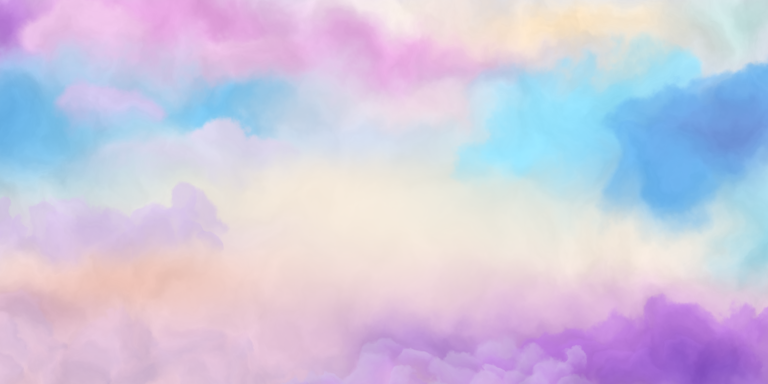
Give the GLSL for this background, as a Shadertoy shader.

```glsl
// Pastel sky: soft glows of blue, cream and pink above banks of billowing violet cloud.
#define WARP 0.16         // raggedness of cloud outlines
#define GLOW_WARP 0.07    // raggedness of soft colour areas
#define DETAIL 7.0        // base frequency of the noise
#define MOTTLE 0.13       // tonal variation inside the clouds
#define PUFFS 20          // billows in each bank

const vec3 CREAM = vec3(0.97, 0.92, 0.86);
const vec3 PEARL = vec3(0.86, 0.83, 0.92);
const vec3 PINK = vec3(0.90, 0.64, 0.88);
const vec3 ROSE = vec3(0.92, 0.77, 0.90);
const vec3 MAUVE = vec3(0.78, 0.70, 0.86);
const vec3 CYAN = vec3(0.52, 0.83, 0.93);
const vec3 AZURE = vec3(0.38, 0.68, 0.91);
const vec3 VIOLET = vec3(0.70, 0.44, 0.84);

float hash(vec2 p) {
    vec3 q = fract(p.xyx * vec3(0.1031, 0.103, 0.0973));
    q += dot(q, q.yzx + 33.33);
    return fract((q.x + q.y) * q.z);
}

float noise(vec2 p) {
    vec2 i = floor(p), f = fract(p);
    f = f * f * (3.0 - 2.0 * f);
    return mix(mix(hash(i), hash(i + vec2(1, 0)), f.x),
               mix(hash(i + vec2(0, 1)), hash(i + vec2(1, 1)), f.x), f.y);
}

float fbm(vec2 p) {
    float sum = 0.0, amp = 0.5;
    for (int i = 0; i < 6; i++) {
        sum += amp * noise(p);
        p = mat2(1.6, 1.2, -1.2, 1.6) * p + 7.3;
        amp *= 0.53;
    }
    return sum;
}

// Elliptical area of colour with a gaussian falloff
void glow(inout vec3 col, vec2 p, vec2 centre, vec2 radius, vec3 tint, float strength) {
    vec2 d = (p - centre) / radius;
    col = mix(col, tint, strength * exp(-dot(d, d)));
}

// Elliptical cloud: defined upper rim, dissolving underside
void cloud(inout vec3 col, vec2 p, vec2 centre, vec2 radius, vec3 tint, float strength) {
    vec2 d = (p - centre) / radius;
    float rim = 1.0 - smoothstep(0.7, 1.05, length(d));
    col = mix(col, tint, strength * rim * smoothstep(-1.0, 0.3, d.y));
}

// Row of overlapping billows from x = span.x to span.y, painted back to front
void bank(inout vec3 col, vec2 p, vec2 span, vec2 heights, float size, vec3 lit, vec3 shade, float seed) {
    for (int i = 0; i < PUFFS; i++) {
        float k = float(i), depth = k / float(PUFFS);
        float t = fract(k * 0.618 + seed);
        float r = size * mix(0.5, 1.3, hash(vec2(k, seed * 91.0)));
        float y = mix(heights.x, heights.y, t) - depth * size * 1.5;
        vec2 d = (p - vec2(mix(span.x, span.y, t), y)) / r;
        float body = (1.0 - smoothstep(0.75, 1.0, length(d))) * smoothstep(-0.9, 0.6, d.y);
        col = mix(col, mix(shade, lit, smoothstep(-0.6, 0.9, d.y - 0.3 * d.x)), 0.6 * body);
    }
}

void mainImage(out vec4 fragColor, in vec2 fragCoord) {
    vec2 p = fragCoord / iResolution.xy * vec2(2.0, 1.0);
    vec2 n = vec2(fbm(p * DETAIL), fbm(p * DETAIL + 31.7)) - 0.5;
    vec2 g = p + GLOW_WARP * n, q = p + WARP * n;

    // Cream centre between a pale upper sky and a rosy lower haze
    vec3 col = mix(vec3(0.91, 0.78, 0.85), CREAM, smoothstep(0.1, 0.42, p.y));
    col = mix(col, vec3(0.87, 0.88, 0.92), smoothstep(0.5, 0.8, p.y));

    // Blue openings on the left
    glow(col, g, vec2(0.08, 0.67), vec2(0.38, 0.19), vec3(0.47, 0.76, 0.92), 0.95);
    glow(col, g, vec2(0.0, 0.7), vec2(0.12, 0.14), AZURE, 0.7);
    glow(col, q, vec2(0.58, 0.73), vec2(0.19, 0.08), vec3(0.42, 0.76, 0.94), 0.9);
    glow(col, g, vec2(0.95, 0.66), vec2(0.26, 0.07), vec3(0.78, 0.84, 0.95), 0.75);
    cloud(col, q, vec2(0.29, 0.72), vec2(0.14, 0.09), MAUVE + 0.06, 0.8);
    cloud(col, q, vec2(0.62, 0.63), vec2(0.15, 0.07), PEARL, 0.9);
    glow(col, q, vec2(0.45, 0.58), vec2(0.2, 0.04), PEARL, 0.8);

    // Cyan and deep blue masses on the right
    glow(col, g, vec2(1.5, 0.65), vec2(0.34, 0.22), vec3(0.68, 0.87, 0.91), 0.9);
    bank(col, q, vec2(1.25, 1.7), vec2(0.74, 0.77), 0.12, CYAN + 0.05, CYAN + 0.09, 0.29);
    glow(col, g, vec2(1.78, 0.56), vec2(0.24, 0.12), AZURE, 0.85);
    bank(col, q, vec2(1.69, 2.05), vec2(0.63, 0.8), 0.12, AZURE + 0.04, AZURE, 0.53);
    glow(col, q, vec2(1.91, 0.66), vec2(0.15, 0.1), vec3(0.48, 0.58, 0.86), 0.75);
    glow(col, q, vec2(2.0, 0.4), vec2(0.14, 0.12), CYAN, 0.8);
    glow(col, q, vec2(1.62, 0.37), vec2(0.25, 0.07), CREAM, 0.7);

    // Pink, white and apricot canopy along the top
    glow(col, q, vec2(0.35, 0.96), vec2(0.55, 0.11), PINK, 0.95);
    glow(col, q, vec2(0.0, 0.94), vec2(0.12, 0.09), VIOLET, 0.8);
    cloud(col, q, vec2(0.21, 0.91), vec2(0.18, 0.09), ROSE, 0.8);
    glow(col, q, vec2(0.57, 0.98), vec2(0.16, 0.05), PINK - 0.04, 0.8);
    glow(col, q, vec2(1.07, 0.75), vec2(0.2, 0.07), vec3(0.96, 0.89, 0.92), 0.9);
    cloud(col, q, vec2(0.66, 0.85), vec2(0.17, 0.11), ROSE, 0.85);
    glow(col, q, vec2(1.03, 0.87), vec2(0.32, 0.08), PINK, 0.95);
    glow(col, q, vec2(1.03, 0.99), vec2(0.17, 0.06), vec3(0.99, 0.96, 0.94), 0.95);
    glow(col, q, vec2(1.48, 0.94), vec2(0.32, 0.08), vec3(0.98, 0.89, 0.76), 0.95);
    glow(col, q, vec2(1.96, 0.95), vec2(0.18, 0.08), vec3(0.73, 0.87, 0.86), 0.8);

    // Mauve and peach haze on the lower left
    bank(col, q, vec2(-0.05, 0.58), vec2(0.43, 0.44), 0.06, MAUVE + 0.06, MAUVE + 0.03, 0.83);
    glow(col, g, vec2(0.2, 0.38), vec2(0.42, 0.07), MAUVE + 0.04, 0.75);
    glow(col, g, vec2(0.33, 0.27), vec2(0.32, 0.08), vec3(0.93, 0.75, 0.70), 0.85);
    glow(col, g, vec2(0.06, 0.2), vec2(0.17, 0.05), vec3(0.77, 0.6, 0.69), 0.75);

    // Violet glow under the lower right
    glow(col, q, vec2(1.55, 0.22), vec2(0.25, 0.08), ROSE, 0.7);
    glow(col, q, vec2(1.15, 0.08), vec2(0.28, 0.1), vec3(0.69, 0.52, 0.82), 0.85);
    glow(col, q, vec2(1.72, 0.08), vec2(0.4, 0.12), VIOLET, 0.95);

    // Billowing banks, far to near
    bank(col, q, vec2(1.3, 2.05), vec2(0.11, 0.17), 0.08, VIOLET + 0.06, VIOLET - 0.04, 0.37);
    bank(col, q, vec2(-0.05, 0.85), vec2(0.16, 0.07), 0.09, vec3(0.89, 0.75, 0.84), MAUVE - 0.05, 0.13);
    bank(col, q, vec2(0.75, 1.55), vec2(0.05, 0.06), 0.07, MAUVE + 0.04, VIOLET + 0.04, 0.71);
    glow(col, q, vec2(1.85, 0.02), vec2(0.25, 0.08), vec3(0.5, 0.3, 0.77), 0.8);

    // Mottled cloud texture, fading out over the calm centre
    float calm = exp(-dot(p - vec2(1.0, 0.42), (p - vec2(1.0, 0.42)) * vec2(3.0, 12.0)));
    col += MOTTLE * (1.0 - 0.85 * calm) * (fbm(q * 11.0) - 0.5);
    fragColor = vec4(clamp(col, 0.0, 1.0), 1.0);
}
```
